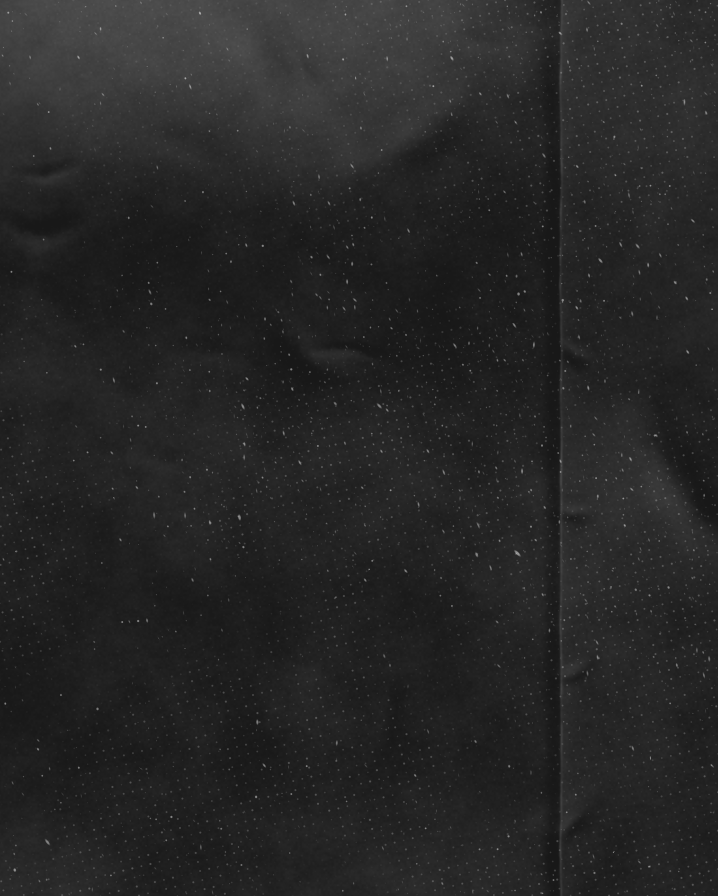
Reproduce this texture procedurally as a WebGL 1 fragment shader.

```glsl
precision highp float;
// Worn black paper: soft cloudy light from the top, a vertical fold, creases,
// faint patches of tilted halftone dots and scattered pale dust.
// Tone is summed from noise, Gaussian ridges and jittered cell grids.
uniform vec2 u_resolution;

#define BASE_TONE 0.112
#define TOP_LIGHT 0.15
#define CLOUD_GAIN 0.15
#define MOTTLE_GAIN 0.05
#define GRAIN_GAIN 0.034
#define FOLD_X 0.625
#define DOT_PITCH 0.0104
#define DOT_RADIUS 0.0009
#define DOT_GAIN 0.21
#define DOT_TILT 0.24
#define DUST_GAIN 0.42

float hash(vec2 p) {
  vec3 q = fract(vec3(p.xyx) * 0.1031);
  q += dot(q, q.yzx + 33.33);
  return fract((q.x + q.y) * q.z);
}

float noise(vec2 p) {
  vec2 i = floor(p), f = fract(p);
  f = f * f * (3.0 - 2.0 * f);
  return mix(mix(hash(i), hash(i + vec2(1, 0)), f.x),
             mix(hash(i + vec2(0, 1)), hash(i + vec2(1, 1)), f.x), f.y);
}

float fbm(vec2 p) {
  float sum = 0.0, gain = 0.5;
  for (int i = 0; i < 5; i++) {
    sum += gain * noise(p);
    p = mat2(0.8, 0.6, -0.6, 0.8) * p * 2.03 + 17.0;
    gain *= 0.5;
  }
  return sum;
}

vec2 turn(vec2 p, float a) {
  float c = cos(a), s = sin(a);
  return vec2(c * p.x + s * p.y, c * p.y - s * p.x);
}

float bell(float x) { return exp(-x * x); }

// Bent ridge, lit on its upper side and shaded below; size = length, width.
float crease(vec2 p, vec2 center, float angle, vec2 size, float bend) {
  vec2 q = turn(p - center, angle);
  q.y -= bend * q.x * q.x;
  q /= size;
  return 2.3 * q.y * bell(q.y) * bell(q.x);
}

float creases(vec2 p) {
  // Rough the outlines so that no fold is perfectly smooth
  p += 0.016 * (vec2(fbm(p * 28.0), fbm(p * 28.0 + 40.0)) - 0.48);
  float t = 0.0;
  t -= 0.045 * crease(p, vec2(0.055, 0.806), 0.1, vec2(0.028, 0.009), 6.0);
  t -= 0.05 * crease(p, vec2(0.045, 0.737), 0.0, vec2(0.035, 0.012), 7.0);
  t += 0.045 * crease(p, vec2(0.345, 0.6), -0.6, vec2(0.045, 0.018), 4.0);
  t -= 0.04 * crease(p, vec2(0.39, 0.608), -0.1, vec2(0.035, 0.007), -3.0);
  t += 0.04 * crease(p, vec2(0.47, 0.845), 0.65, vec2(0.08, 0.024), 2.0);
  t -= 0.065 * crease(p, vec2(0.765, 0.445), -0.95, vec2(0.08, 0.028), 2.0);
  // Minor wrinkles
  for (int i = 0; i < 10; i++) {
    float k = float(i) + 1.0;
    vec2 center = vec2(0.8 * hash(vec2(k, 3.0)), hash(vec2(k, 8.0)));
    vec2 size = vec2(0.045, 0.016) * (0.6 + hash(vec2(k, 5.0)));
    t += 0.018 * crease(p, center, 3.0 * hash(vec2(k, 2.0)), size, 3.0);
  }
  // Small nicks along the fold
  for (int i = 0; i < 4; i++) {
    float k = float(i);
    vec2 center = vec2(FOLD_X + 0.015, 0.075 + 0.175 * k);
    t += 0.05 * crease(p, center, 0.7 - 0.4 * k, vec2(0.018, 0.009), 5.0);
  }
  return t;
}

float fold(vec2 p) {
  float d = p.x - FOLD_X - 0.003 * (fbm(vec2(p.y * 20.0, 4.0)) - 0.5);
  float wear = noise(vec2(p.y * 60.0, 9.0));
  float right = smoothstep(-0.001, 0.002, d);
  float shade = bell((d + 0.007) / (0.01 + 0.016 * smoothstep(0.85, 1.0, p.y)));
  float glow = right * exp(-max(d, 0.0) / 0.02);
  return 0.04 * glow - 0.05 * shade * (1.0 - right)
       + (0.02 + 0.08 * wear) * bell((d - 0.001) / 0.0016);
}

float halftone(vec2 p, float px) {
  vec2 q = turn(p, DOT_TILT) / DOT_PITCH;
  float ink = hash(floor(q) + 51.0);
  float r = DOT_RADIUS * (0.65 + 0.6 * ink);
  float d = length(fract(q) - 0.5) * DOT_PITCH;
  float patches = smoothstep(0.36, 0.62, fbm(p * 6.0 + 31.0));
  float fade = 1.0 - 0.7 * smoothstep(0.55, 0.95, p.y) * (1.0 - smoothstep(0.3, 0.6, p.x));
  return (1.0 - smoothstep(r - 0.7 * px, r + 0.7 * px, d))
       * (0.12 + 0.88 * patches) * fade * (0.3 + 0.7 * ink);
}

// Three grids of jittered flecks, coarse to fine; few are large or stretched.
float dust(vec2 p, float px) {
  float sum = 0.0, pitch = 0.04;
  float density = 0.08 + 0.3 * smoothstep(0.3, 0.6, fbm(p * 3.5 + 8.0));
  density *= 0.4 + 0.6 * smoothstep(0.15, 0.45, p.y);
  for (int i = 0; i < 3; i++) {
    vec2 q = p / pitch, id = floor(q) + 70.0 * float(i);
    vec2 jitter = 0.2 + 0.6 * vec2(hash(id + 1.3), hash(id + 7.7));
    float size = pow(hash(id + 13.1), 3.0);
    vec2 v = turn((fract(q) - jitter) * pitch, 1.5 + 0.9 * hash(id + 4.9));
    v.x /= 1.0 + 2.0 * pow(hash(id + 23.0), 3.0);
    float r = (0.0005 + 0.0009 * size) * (1.0 - 0.15 * float(i));
    float fleck = 1.0 - smoothstep(r - 0.7 * px, r + 0.7 * px, length(v));
    sum += fleck * step(hash(id + 37.0), density) * (0.35 + 0.65 * size);
    pitch *= 0.5;
  }
  return sum;
}

void main() {
  float px = 1.0 / u_resolution.y;
  vec2 p = gl_FragCoord.xy * px;
  // Paper tone: top light, clouds, mottling, a pale patch beside the fold
  float leftSide = 1.0 - 0.65 * smoothstep(0.42, 0.66, p.x);
  float top = smoothstep(0.6, 1.05, p.y);
  float tone = BASE_TONE + TOP_LIGHT * top * leftSide;
  tone += CLOUD_GAIN * (fbm(p * 4.0 + 2.0) - 0.47);
  tone += MOTTLE_GAIN * (fbm(p * 26.0 + 60.0) - 0.48);
  tone += 0.045 * bell((p.x - 0.68) / 0.06) * bell((p.y - 0.43) / 0.13);
  tone += creases(p) + fold(p);
  // Fine grain and short fibres
  float grain = 0.6 * noise(p * 420.0) + 0.4 * noise(p * vec2(130.0, 190.0));
  tone += GRAIN_GAIN * (grain - 0.5);
  // Soft floor keeps the shadows from going fully black
  tone = 0.09 + 0.5 * (tone - 0.09 + sqrt((tone - 0.09) * (tone - 0.09) + 0.0004));
  // Printed dots and dust
  tone += DOT_GAIN * halftone(p, px) + DUST_GAIN * dust(p, px);
  gl_FragColor = vec4(vec3(min(tone, 0.75)), 1.0);
}
```
